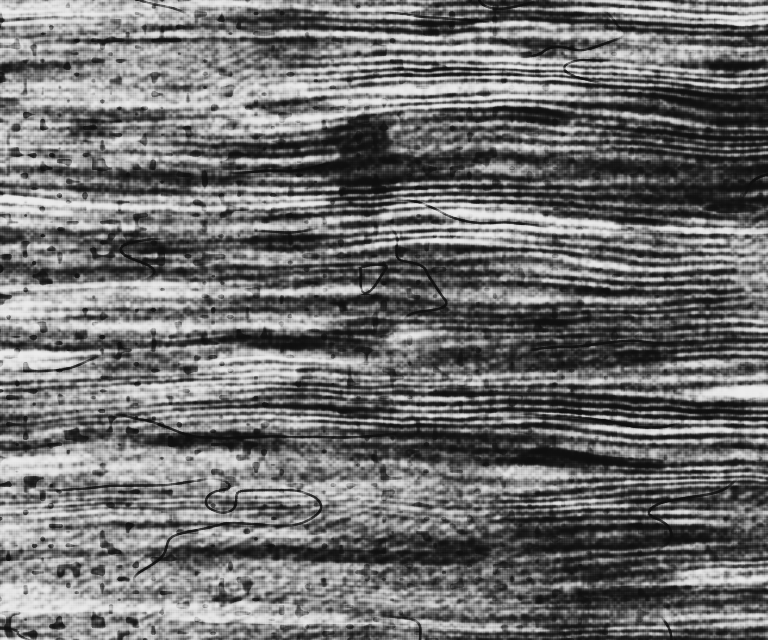
Reproduce this texture procedurally as a Shadertoy shader.

```glsl
#define LINES 64.0        // fibre lines per canvas height
#define LINE_GAIN 0.95    // contrast of the fibre lines
#define STREAK_GAIN 1.15  // contrast of the irregular streaks
#define BAND_GAIN 0.75    // contrast of the broad layers
#define GRAIN_GAIN 0.85   // contrast of the fine grain
#define SIDE_SHADE 0.85   // light left, dark right
#define SEAM_WIDTH 0.0028
#define SCREEN_PITCH 190.0
#define INK 0.055
#define PAPER 0.93

const float TAU = 6.2831853;

float hash(vec2 cell) {
    vec3 q = fract(cell.xyx * vec3(0.1031, 0.1030, 0.0973));
    q += dot(q, q.yzx + 33.33);
    return fract((q.x + q.y) * q.z);
}

// Smooth value noise in -1..1
float noise(vec2 p) {
    vec2 i = floor(p), f = fract(p);
    f = f * f * (3.0 - 2.0 * f);
    float low = mix(hash(i), hash(i + vec2(1, 0)), f.x);
    float high = mix(hash(i + vec2(0, 1)), hash(i + vec2(1, 1)), f.x);
    return 2.0 * mix(low, high, f.y) - 1.0;
}

// Thin line along the zero contour of a field
float contour(float field, float width) {
    float slope = length(vec2(dFdx(field), dFdy(field))) * iResolution.y;
    float dist = abs(field) / max(slope, 0.5);
    return 1.0 - smoothstep(0.3 * width, width, dist);
}

// Gentle sag and ripple of the layers
float layerHeight(vec2 p) {
    return p.y + 0.014 * noise(p * vec2(2.6, 4.0) + 11.0)
               + 0.005 * noise(p * vec2(7.0, 13.0) + 23.0)
               + 0.0016 * noise(p * vec2(24.0, 30.0) + 37.0);
}

void mainImage(out vec4 fragColor, in vec2 fragCoord) {
    vec2 p = fragCoord / iResolution.y;
    float side = fragCoord.x / iResolution.x;
    vec2 s = vec2(p.x, layerHeight(p));

    // Long lines whose spacing and strength drift
    float drift = 1.2 * noise(s * vec2(1.6, 21.0) + 5.0)
                + 0.35 * noise(s * vec2(6.0, 45.0) + 9.0);
    float lines = sin(TAU * (s.y * LINES + drift));
    float strength = 0.75 + 0.55 * noise(s * vec2(3.0, 14.0) + 51.0);
    strength *= mix(0.65, 1.15, smoothstep(0.0, 0.6, side));

    // Irregular streaks at two scales
    float streaks = noise(s * vec2(4.5, 58.0) + 71.0)
                  + 0.6 * noise(s * vec2(11.0, 115.0) + 83.0);

    // Lens shaped patches with slanted hatching
    float lens = smoothstep(0.2, 0.55, noise(s * vec2(3.2, 9.0) + 97.0));
    float slant = p.y - 0.45 * p.x + 0.008 * noise(p * 14.0);
    float hatch = sin(TAU * slant * 62.0) * (0.6 + 0.4 * noise(p * 32.0));
    float fibres = LINE_GAIN * strength * lines + STREAK_GAIN * streaks;
    float tone = mix(fibres, 0.35 * fibres + 0.45 * hatch + 0.25, lens);

    // Broad layers and the shade across the canvas
    tone += BAND_GAIN * noise(s * vec2(1.8, 13.0) + 113.0);
    tone += 0.35 * noise(s * vec2(2.5, 4.0) + 127.0);
    tone += SIDE_SHADE * (0.45 - side);

    // Grain, slightly drawn out along the fibres
    tone += GRAIN_GAIN * (0.7 * noise(p * vec2(95.0, 135.0) + 139.0)
                        + 0.6 * noise(p * vec2(180.0, 205.0) + 151.0));

    // Broken dark seams between the layers
    float seamField = noise(s * vec2(2.4, 10.0) + 163.0)
                    + 0.3 * noise(s * vec2(9.0, 24.0) + 173.0);
    float broken = smoothstep(-0.3, 0.2, noise(p * vec2(9.0, 15.0) + 181.0));
    tone -= 1.7 * broken * contour(seamField, SEAM_WIDTH);

    // Dark pockets, specks on the pale side and bright slivers
    float pocket = noise(s * vec2(7.0, 38.0) + 191.0);
    float speck = noise(p * vec2(75.0, 95.0) + 199.0);
    float sliver = noise(s * vec2(2.6, 48.0) + 211.0);
    tone -= 1.3 * smoothstep(0.5, 0.75, pocket);
    tone -= 1.4 * smoothstep(0.5, 0.75, speck) * (1.0 - 0.7 * side);
    tone += 1.2 * smoothstep(0.55, 0.8, sliver);

    // Faint print screen
    vec2 dots = sin(TAU * SCREEN_PITCH * 0.7071 * vec2(p.x + p.y, p.x - p.y));
    tone += 0.22 * dots.x * dots.y;

    // Spread the tones evenly from ink to paper
    float level = 1.0 / (1.0 + exp(-1.5 * (tone + 0.02)));
    fragColor = vec4(vec3(mix(INK, PAPER, pow(level, 1.12))), 1.0);
}
```
